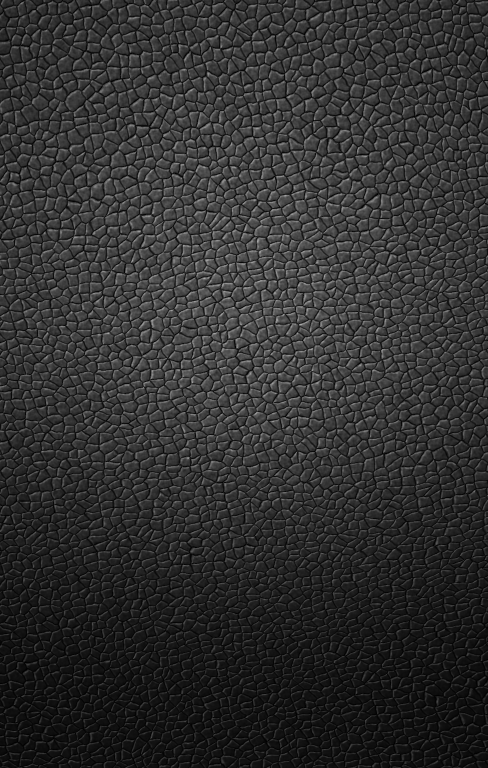
Write a Shadertoy shader that draws this texture.

```glsl
// Black grained leather: pebbled cells split by creases, under a soft spot light.
#define CELLS_ACROSS 68.0   // cells per canvas height, sideways
#define CELLS_UP 100.0      // rows per canvas height at the bottom
#define ROW_GROWTH 18.0     // how much the rows widen toward the top
#define JITTER 0.76         // irregularity of the cells
#define TILT 0.22           // slant of the grain
#define CREASE_WIDTH 0.14
#define CREASE_DEPTH 0.92
#define RIM_LIGHT 0.23
#define FINE_GRAIN 0.42
#define SPOT vec2(0.50, 0.54)

vec2 hash2(vec2 p) {
    vec3 q = fract(vec3(p.xyx) * vec3(0.1031, 0.1030, 0.0973));
    q += dot(q, q.yzx + 33.33);
    return fract((q.xx + q.yz) * q.zy);
}

float gradientNoise(vec2 p) {
    vec2 i = floor(p), f = fract(p);
    vec2 u = f * f * f * (f * (f * 6.0 - 15.0) + 10.0);
    vec2 o = vec2(1.0, 0.0);
    float a = dot(hash2(i) * 2.0 - 1.0, f);
    float b = dot(hash2(i + o.xy) * 2.0 - 1.0, f - o.xy);
    float c = dot(hash2(i + o.yx) * 2.0 - 1.0, f - o.yx);
    float d = dot(hash2(i + o.xx) * 2.0 - 1.0, f - o.xx);
    return mix(mix(a, b, u.x), mix(c, d, u.x), u.y);
}

vec2 noise2(vec2 p) {
    return vec2(gradientNoise(p), gradientNoise(p + 57.0));
}

vec2 seedOffset(vec2 cell) {
    return 0.5 + JITTER * (hash2(cell) - 0.5);
}

// Returns distance to the nearest crease, its outward direction, and a cell tone.
vec4 pebbles(vec2 p) {
    vec2 base = floor(p), f = fract(p);
    vec2 nearCell = vec2(0.0), toSeed = vec2(0.0);
    float nearest = 9.0;
    for (int j = -1; j <= 1; j++)
    for (int i = -1; i <= 1; i++) {
        vec2 cell = vec2(i, j);
        vec2 r = cell + seedOffset(base + cell) - f;
        if (dot(r, r) < nearest) {
            nearest = dot(r, r);
            nearCell = cell;
            toSeed = r;
        }
    }
    float edge = 9.0;
    vec2 outward = vec2(0.0, 1.0);
    for (int j = -2; j <= 2; j++)
    for (int i = -2; i <= 2; i++) {
        vec2 cell = nearCell + vec2(i, j);
        vec2 r = cell + seedOffset(base + cell) - f;
        vec2 across = r - toSeed;
        if (dot(across, across) > 0.0001) {
            vec2 dir = normalize(across);
            float d = dot(0.5 * (toSeed + r), dir);
            if (d < edge) { edge = d; outward = dir; }
        }
    }
    return vec4(edge, outward, hash2(base + nearCell + 71.0).x);
}

// Grain coordinates: slanted, gently flowing, with larger cells at the top.
vec2 grainSpace(vec2 p) {
    vec2 q = p + 0.035 * noise2(p * 3.5 + 4.0);
    q += 0.006 * noise2(p * 32.0) + 0.002 * noise2(p * 120.0);
    q = vec2(q.x + TILT * q.y, q.y - TILT * q.x);
    return vec2(CELLS_ACROSS * q.x, (CELLS_UP - ROW_GROWTH * q.y) * q.y) + 40.0;
}

// Dim foot, brighter upper part, faint glow in the middle, dark sides.
float lamp(vec2 uv) {
    vec2 d = uv - SPOT;
    float wash = mix(0.065, 0.265, smoothstep(0.06, 0.64, uv.y));
    wash *= 1.0 - 0.18 * smoothstep(0.72, 1.05, uv.y);
    float glow = 0.06 * exp(-dot(d * d, vec2(9.0, 13.0)));
    return (wash + glow) * (1.0 - 0.8 * d.x * d.x);
}

float leather(vec2 uv, vec2 p) {
    vec4 cell = pebbles(grainSpace(p));
    float d = cell.x;
    float facing = dot(cell.yz, normalize(vec2(-0.45, 0.9)));
    float light = lamp(uv);

    // Pebble body, slightly domed, with fine skin texture
    float skin = gradientNoise(p * 190.0) + 0.7 * gradientNoise(p * 370.0);
    float slope = facing * (1.0 - smoothstep(0.05, 0.45, d));
    float tone = 0.92 + 0.14 * cell.w + FINE_GRAIN * skin;
    float body = light * tone * (1.0 + 0.25 * slope);

    // Thin creases, darker on the shaded side
    float depth = CREASE_DEPTH * (0.95 + 0.5 * gradientNoise(p * 50.0));
    float crease = 1.0 - smoothstep(0.0, CREASE_WIDTH, d);
    crease = clamp(crease * depth * (0.8 - 0.35 * facing), 0.0, 1.0);

    // Lit slopes carry a thin bright line along the crease
    float line = exp(-pow((d / CREASE_WIDTH - 0.65) / 0.55, 2.0));
    float rim = smoothstep(-0.2, 0.7, facing) * line;
    float rimLight = RIM_LIGHT * (0.60 + 0.8 * light) * (0.9 + 0.9 * skin);
    return body * (1.0 - crease) + rim * rimLight;
}

void mainImage(out vec4 fragColor, in vec2 fragCoord) {
    // Four samples per pixel smooth the creases
    float value = 0.0;
    for (int k = 0; k < 4; k++) {
        vec2 pos = fragCoord + vec2(k % 2, k / 2) * 0.5 - 0.25;
        value += 0.25 * leather(pos / iResolution.xy, pos / iResolution.y);
    }
    fragColor = vec4(vec3(clamp(value, 0.0, 1.0)), 1.0);
}
```
